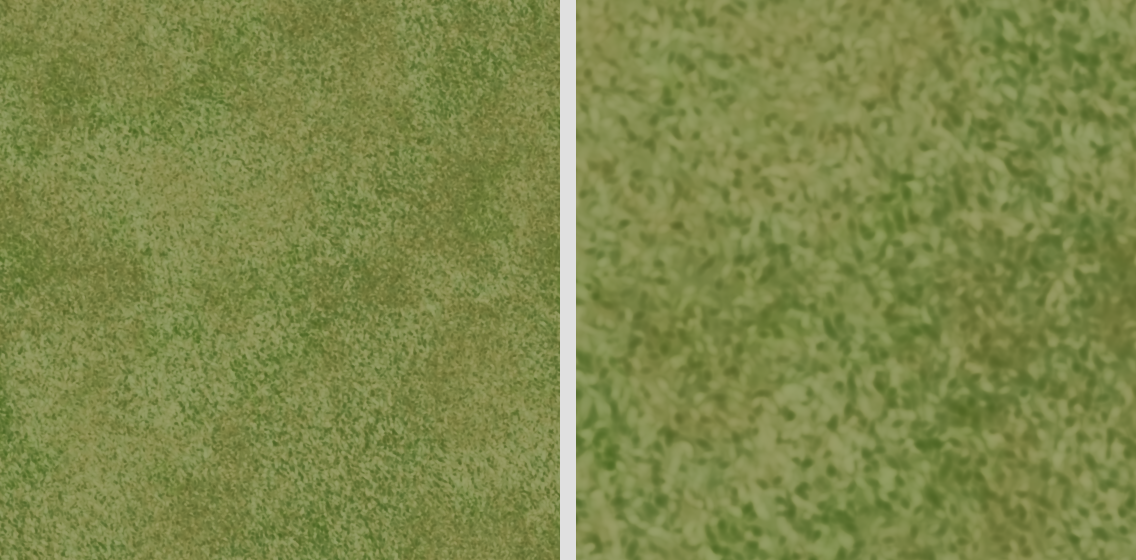
Left, the full canvas; right, a detail of the centre.
Write a three.js fragment shader that draws this texture.

```glsl
varying vec2 vUv;

#define MEADOW vec3(0.505, 0.541, 0.293)
#define SHADE_STEP vec3(0.062, 0.055, 0.050)
#define LIGHT_STEP vec3(0.043, 0.036, 0.052)
#define OLIVE_TINT vec3(0.012, -0.006, -0.008)
#define GREEN_TINT vec3(-0.032, 0.008, -0.018)
#define BLADE_CELLS 100.0
#define SPECK_CELLS 160.0
#define PATCH_SCALE 6.0
#define BLADE_LEAN 2.05
#define BLADE_SPREAD 2.0

vec3 hash3(vec2 p) {
  vec3 q = fract(p.xyx * vec3(0.1031, 0.1030, 0.0973));
  q += dot(q, q.yxz + 33.33);
  return fract((q.xxy + q.yzz) * q.zyx);
}

float valueNoise(vec2 p) {
  vec2 cell = floor(p);
  vec2 f = fract(p);
  f = f * f * (3.0 - 2.0 * f);
  float low = mix(hash3(cell).x, hash3(cell + vec2(1.0, 0.0)).x, f.x);
  float high = mix(hash3(cell + vec2(0.0, 1.0)).x, hash3(cell + 1.0).x, f.x);
  return mix(low, high, f.y);
}

// Layered noise, centred on zero with a spread of about one
float patches(vec2 p) {
  float sum = 0.0;
  float gain = 0.5;
  for (int i = 0; i < 5; i++) {
    sum += gain * (valueNoise(p) - 0.5);
    p = mat2(1.6, 1.2, -1.2, 1.6) * p + 17.3;
    gain *= 0.66;
  }
  return sum / 0.135;
}

// Soft strokes, one per cell, each lighter or darker than the ground
float strokes(vec2 p, vec2 size, float spread) {
  vec2 cell = floor(p);
  float sum = 0.0;
  for (int y = -1; y <= 1; y++) {
    for (int x = -1; x <= 1; x++) {
      vec2 id = cell + vec2(float(x), float(y));
      vec3 rnd = hash3(id + 41.0);
      float tone = hash3(id + 207.0).y * 2.0 - 1.0;
      float angle = BLADE_LEAN + (rnd.z - 0.5) * spread;
      vec2 along = vec2(cos(angle), sin(angle));
      vec2 d = p - id - rnd.xy;
      vec2 q = vec2(dot(d, along), dot(d, vec2(-along.y, along.x))) / size;
      float falloff = max(0.0, 1.0 - dot(q, q));
      sum += tone * falloff * falloff;
    }
  }
  return sum / 0.28;
}

void main() {
  vec2 uv = vUv;

  // Broad patches of tall, dry and deep green grass
  vec2 ground = uv * PATCH_SCALE;
  ground += 0.35 * vec2(valueNoise(ground * 2.0), valueNoise(ground * 2.0 + 9.0));
  float foreground = 1.0 - smoothstep(0.12, 0.32, uv.y);
  float farCorner = smoothstep(0.55, 0.85, uv.x) * smoothstep(0.5, 0.75, uv.y);
  float tall = patches(ground * 0.8 + 3.0) + 1.1 * foreground - 1.3 * farCorner;
  tall = smoothstep(-1.3, 1.1, tall);
  float brightness = patches(ground + 31.0);
  float green = smoothstep(0.2, 2.2, patches(ground * 1.5 + 67.0));

  // Blades stand out in tall grass, fine specks fill the short turf
  float spread = BLADE_SPREAD - 0.7 * foreground;
  float blades = strokes(uv * BLADE_CELLS, vec2(0.98, 0.46), spread);
  float undergrowth = strokes(uv * BLADE_CELLS * 1.13 + 150.0, vec2(0.95, 0.46), spread);
  float specks = strokes(uv * SPECK_CELLS + 300.0, vec2(0.88, 0.55), 3.1);
  float tone = (blades + undergrowth) * mix(0.3, 0.74, tall);
  tone += specks * mix(0.62, 0.7, tall);
  tone += 0.4 * brightness + mix(-0.35, 0.3, tall) - 0.6 * green;

  // Shadows fall off faster than highlights rise
  float light = 2.4 * (1.0 - exp(-max(tone, 0.0) / 2.2));
  float shade = 3.2 * (1.0 - exp(min(tone, 0.0) / 3.0));
  vec3 color = MEADOW + LIGHT_STEP * light - SHADE_STEP * shade;

  // Hue drifts from olive turf to green hollows, with small tints per tuft
  float tuft = valueNoise(uv * BLADE_CELLS * 0.6 + 80.0) - 0.5;
  color += OLIVE_TINT * (0.8 - tall + 1.8 * tuft);
  color += GREEN_TINT * (green * (0.6 + tuft) + 0.22 * shade * tall);

  gl_FragColor = vec4(clamp(color, 0.0, 1.0), 1.0);
}
```
